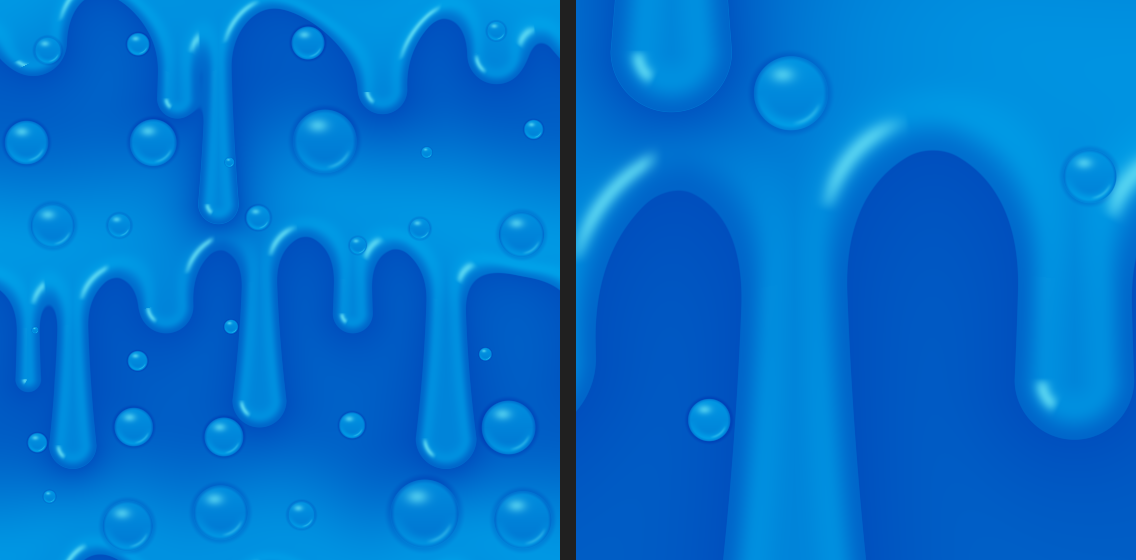
Left: the whole. Right: its middle third, enlarged.
Write a Shadertoy shader that draws this pattern.

```glsl
// Glossy blue slime: two rows of dripping sheets with scattered round bubbles, tiling as one square.
// Each sheet is a wavy edge smoothly merged with tapered drips; everything is shaded as one
// scalar tone, mapped through a blue ramp, with a separate gloss amount on top.
#define DEEP vec3(0.0, 0.30, 0.74)
#define LIGHT vec3(0.0, 0.63, 0.91)
#define GLOSS vec3(0.42, 0.89, 0.96)
#define BACK_TONE 0.24
#define SHEET_MERGE 0.09
#define DRIP_MERGE 0.03
#define NECK 0.62
#define SHADOW_REACH 0.05
#define BUBBLE_GRID 6.0
#define BUBBLE_MIN 0.010
#define BUBBLE_MAX 0.068
#define BUBBLE_SKEW 1.9

const float TAU = 6.2831853;

float bell(float x) { return exp(-x * x); }

vec3 hash3(vec2 cell) {
    vec3 h = fract(cell.xyx * vec3(0.1031, 0.1030, 0.0973));
    h += dot(h, h.yxz + 33.33);
    return fract((h.xxy + h.yzz) * h.zyx);
}

float smoothMin(float a, float b, float k) {
    float h = max(k - abs(a - b), 0.0) / k;
    return min(a, b) - 0.25 * h * h * k;
}

// Each drip is (centre x, tip y, bulb radius), with y measured downwards.
vec3 upperDrip(float i) {
    float stray = step(3.5, i);
    return vec3(0.40 + 0.235 * i + 0.05 * sin(1.5 * i - 0.2),
                0.13 + 0.27 * exp(-1.3 * i) + 0.08 * stray,
                0.036 + 0.008 * mod(i, 4.0));
}

vec3 lowerDrip(float i) {
    float stray = step(4.5, i);
    float x = 0.13 + i / 6.0 + 0.087 * stray;
    if (mod(i, 2.0) < 0.5) return vec3(x, 0.80 + 0.037 * cos(0.25 * TAU * i), 0.042 + 0.003 * i);
    return vec3(x, 0.595 + 0.105 * stray, 0.055 - 0.0065 * i);
}

// Signed distance to a sheet and its drips, negative inside; base is the sheet's lower edge.
float sheetDistance(vec2 p, bool lower, out float base) {
    base = lower ? 0.46 + 0.045 * cos(TAU * (p.x - 0.05))
                 : 0.035 - 0.03 * cos(3.0 * TAU * (p.x - 0.16)) - 0.02 * cos(TAU * (p.x - 0.16));
    float drips = 1.0;
    float count = lower ? 6.0 : 5.0;
    for (float i = 0.0; i < count; i++) {
        vec3 drip = lower ? lowerDrip(i) : upperDrip(i);
        float dx = fract(p.x - drip.x + 0.5) - 0.5;
        float fall = drip.y - base;
        float full = clamp((p.y - base) / max(fall - drip.z, 0.01), 0.0, 1.0);
        float neck = mix(1.0, NECK, smoothstep(0.12, 0.3, fall));
        float radius = drip.z * mix(neck, 1.0, full * full);
        float d = length(vec2(dx, max(p.y - drip.y + drip.z, 0.0))) - radius;
        drips = smoothMin(drips, d, DRIP_MERGE);
    }
    return smoothMin(p.y - base, drips, SHEET_MERGE);
}

// Shadow, rounded rim and highlights of one sheet; its upper part fades away.
void paintSheet(inout float tone, inout float gloss, vec2 p, bool lower, float px) {
    float base, unused;
    float d = sheetDistance(p, lower, base);
    vec2 e = vec2(0.002, 0.0);
    vec2 slope = vec2(sheetDistance(p + e.xy, lower, unused), sheetDistance(p + e.yx, lower, unused)) - d;
    slope /= max(length(slope), 1e-5);
    float cover = smoothstep(px, -px, d);
    float depth = max(-d, 0.0);
    float below = p.y - base;

    tone *= 1.0 - 0.85 * exp(-max(d, 0.0) / SHADOW_REACH) * (1.0 - cover);

    float body = mix(0.86, 0.66, smoothstep(-0.06, 0.12, below));
    body += 0.13 * bell((depth - 0.02) / 0.011) - 0.36 * (1.0 - smoothstep(0.0, 0.018, depth));
    body += 0.05 * sin(TAU * (p.x + 0.35)) * smoothstep(0.1, -0.1, below);

    vec2 shine = normalize(vec2(mix(-0.4, 0.8, smoothstep(0.08, 0.03, below)) , 0.7));
    if (below > 0.08) shine = normalize(vec2(-0.85, 0.5));
    float streak = bell((depth - 0.016) / 0.0045) * smoothstep(0.83, 1.0, dot(slope, shine));

    float alpha = cover * (1.0 - smoothstep(0.05, 0.30, -below));
    tone = mix(tone, body, alpha);
    gloss = mix(gloss, 0.75 * streak, alpha);
}

// One bubble per grid cell, shrunk until it clears every sheet edge.
void paintBubble(inout float tone, inout float gloss, vec2 p, float px) {
    vec2 cell = floor(p * BUBBLE_GRID);
    vec3 h = hash3(cell + 17.0);
    float r = mix(BUBBLE_MIN, BUBBLE_MAX, pow(h.z, BUBBLE_SKEW));
    float room = max(0.5 / BUBBLE_GRID - 1.22 * r, 0.0);
    vec2 center = (cell + 0.5) / BUBBLE_GRID + room * (2.0 * h.xy - 1.0);
    float unused;
    float space = min(abs(sheetDistance(center, false, unused)), abs(sheetDistance(center, true, unused)));
    space = min(space, abs(sheetDistance(center - vec2(0.0, 1.0), false, unused)));
    r = min(r, 0.8 * space);
    if (r < 0.006) return;

    vec2 q = (p - center) / r;
    float rad = length(q);
    float cover = smoothstep(px, -px, (rad - 1.0) * r);
    tone -= 0.22 * smoothstep(1.22, 1.0, rad) * (1.0 - cover);
    float body = 0.58 - 0.14 * q.y + 0.2 * (1.0 - r / BUBBLE_MAX);
    body += 0.4 * smoothstep(0.5, 0.88, rad) * max(q.y, 0.0) - 0.3 * smoothstep(0.86, 1.0, rad);
    float spot = 0.65 * bell(length((q - vec2(-0.22, -0.5)) / vec2(0.32, 0.22)));
    float crescent = 0.3 * bell((rad - 0.82) / 0.06) * smoothstep(0.8, 1.0, dot(q, vec2(0.6, 0.8)) / max(rad, 0.01));
    tone = mix(tone, body, cover);
    gloss = mix(gloss, spot + crescent, cover);
}

void mainImage(out vec4 fragColor, in vec2 fragCoord) {
    vec2 p = fragCoord / iResolution.xy;
    p.y = 1.0 - p.y;
    float px = 0.8 / min(iResolution.x, iResolution.y);
    float tone = BACK_TONE + 0.04 * sin(TAU * (p.x + p.y)) + 0.03 * sin(TAU * (2.0 * p.x - p.y));
    float gloss = 0.0;
    // Lowest sheet first, so that each one hangs over the next
    paintSheet(tone, gloss, p - vec2(0.0, 1.0), false, px);
    paintSheet(tone, gloss, p, true, px);
    paintSheet(tone, gloss, p, false, px);
    paintBubble(tone, gloss, p, px);
    vec3 color = mix(DEEP, LIGHT, clamp(tone, -0.1, 1.05));
    fragColor = vec4(clamp(mix(color, GLOSS, clamp(gloss, 0.0, 1.0)), 0.0, 1.0), 1.0);
}
```
